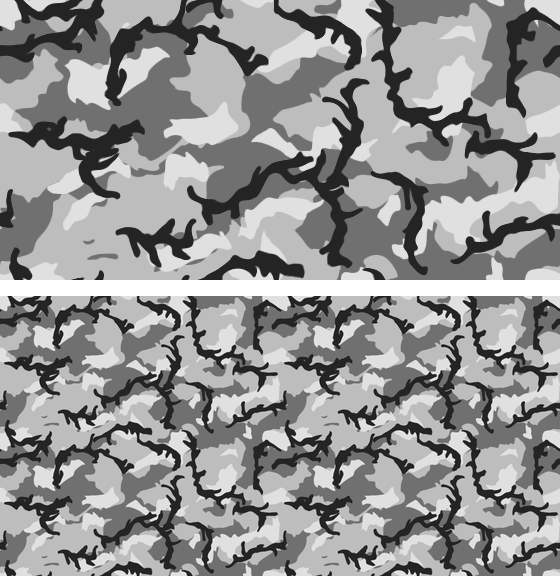
Top, the tile; bottom, the same tile 2 across and 2 down.
Reproduce this pattern procedurally as a Shadertoy shader.

```glsl
#define CELLS vec2(6.0, 3.0)   // branches across and up the tile
#define TILT 0.6               // upward slant of the patches
#define PATCH_WARP 0.042       // curl of the patch outlines
#define BRANCH_WARP 0.03       // wobble of the branch outlines
#define MID_LEVEL 0.15         // threshold in standard deviations
#define PALE_LEVEL 0.81
#define SPINE_RADIUS 0.054     // in cells
#define TWIG_RADIUS 0.036

const float TAU = 6.2831853;
const float GOLDEN_ANGLE = 2.39996;

const vec3 LIGHT_GRAY = vec3(0.74);
const vec3 MID_GRAY = vec3(0.44);
const vec3 PALE_GRAY = vec3(0.88);
const vec3 NEAR_BLACK = vec3(0.14);

float hash(vec2 id, float salt) {
    vec3 v = fract(vec3(id, salt) * vec3(0.1031, 0.1137, 0.0973) + 0.17);
    v += dot(v, v.yzx + 33.33);
    return fract((v.x + v.y) * v.z);
}

// Layered shears along whole-number waves: keeps area and wraps
vec2 warp(vec2 q, float strength, float seed) {
    float freq = 2.5;
    for (int i = 0; i < 7; i++) {
        float angle = GOLDEN_ANGLE * float(i) + seed;
        vec2 k = round(freq * vec2(2.0 * cos(angle), sin(angle)));
        float wave = sin(TAU * dot(k, q) + seed * float(3 * i + 1));
        q += strength * vec2(k.y, -k.x) / (freq * freq) * wave;
        freq *= 1.4;
    }
    return q;
}

// Sum of whole-number sine waves, scaled to unit variance
float patches(vec2 q, float baseFreq, float seed) {
    float sum = 0.0, power = 0.0;
    for (int i = 0; i < 12; i++) {
        float freq = baseFreq + 0.55 * float(i);
        float angle = GOLDEN_ANGLE * float(i) + seed;
        vec2 dir = vec2(cos(angle) - TILT * sin(angle), sin(angle));
        float amp = 1.0 / freq;
        sum += amp * sin(TAU * (dot(round(freq * dir), q) + hash(vec2(i, 5), seed)));
        power += 0.5 * amp * amp;
    }
    return sum / sqrt(power);
}

float taperedCapsule(vec2 p, vec2 a, vec2 b, float ra, float rb) {
    vec2 ab = b - a;
    float t = clamp(dot(p - a, ab) / dot(ab, ab), 0.0, 1.0);
    return length(p - a - ab * t) - mix(ra, rb, t);
}

float smoothMin(float a, float b, float k) {
    float h = max(k - abs(a - b), 0.0) / k;
    return min(a, b) - 0.25 * k * h * h;
}

vec2 heading(float angle) {
    return vec2(cos(angle), sin(angle));
}

// A bent spine with a twig at every joint
float branch(vec2 p, vec2 id) {
    float lean = 0.3 + 2.5 * (hash(id, 1.0) - 0.5);
    float bend = 1.0 * (hash(id, 2.0) - 0.5);
    float stride = mix(0.15, 0.27, hash(id, 3.0));
    float side = hash(id, 4.0) < 0.5 ? -1.0 : 1.0;
    float angle = lean - 2.0 * bend;
    vec2 joint = -2.5 * stride * heading(lean);
    float radius = 0.6 * SPINE_RADIUS;
    float d = 1.0;
    for (int i = 0; i < 5; i++) {
        float salt = 10.0 + 7.0 * float(i);
        vec2 next = joint + stride * heading(angle);
        float nextRadius = SPINE_RADIUS * mix(0.75, 1.3, hash(id, salt));
        d = smoothMin(d, taperedCapsule(p, joint, next, radius, nextRadius), 0.03);

        float turn = hash(id, salt + 1.0) < 0.7 ? side : -side;
        float twigAngle = angle + turn * mix(0.6, 1.4, hash(id, salt + 2.0));
        vec2 tip = next + mix(0.1, 0.32, hash(id, salt + 3.0)) * heading(twigAngle);
        d = smoothMin(d, taperedCapsule(p, next, tip, SPINE_RADIUS, TWIG_RADIUS), 0.03);

        joint = next;
        radius = nextRadius;
        angle += bend + 0.8 * (hash(id, salt + 4.0) - 0.5);
    }
    return d;
}

// One jittered branch per wrapped cell
float branches(vec2 q) {
    vec2 g = q * CELLS;
    float d = 1.0;
    for (int y = -1; y <= 1; y++)
    for (int x = -1; x <= 1; x++) {
        vec2 cell = floor(g) + vec2(x, y);
        vec2 id = mod(cell, CELLS) + 1.0;
        vec2 jitter = 0.65 * (vec2(hash(id, 71.0), hash(id, 83.0)) - 0.5);
        d = min(d, branch(g - cell - 0.5 - jitter, id));
    }
    return d;
}

float coverage(float value, float pixel) {
    return clamp(0.5 + value / max(pixel, 1e-5), 0.0, 1.0);
}

void mainImage(out vec4 fragColor, in vec2 fragCoord) {
    vec2 uv = fragCoord / iResolution.xy;

    float mid = patches(warp(uv, PATCH_WARP, 1.3), 2.0, 0.4) - MID_LEVEL;
    float pale = patches(warp(uv, PATCH_WARP, 4.1), 2.7, 2.1) - PALE_LEVEL;
    float dark = -branches(warp(uv, BRANCH_WARP, 2.6));

    // Stack the layers from back to front
    vec3 color = mix(LIGHT_GRAY, MID_GRAY, coverage(mid, fwidth(mid)));
    color = mix(color, PALE_GRAY, coverage(pale, fwidth(pale)));
    color = mix(color, NEAR_BLACK, coverage(dark, 1.2 * CELLS.y / iResolution.y));
    fragColor = vec4(color, 1.0);
}
```
